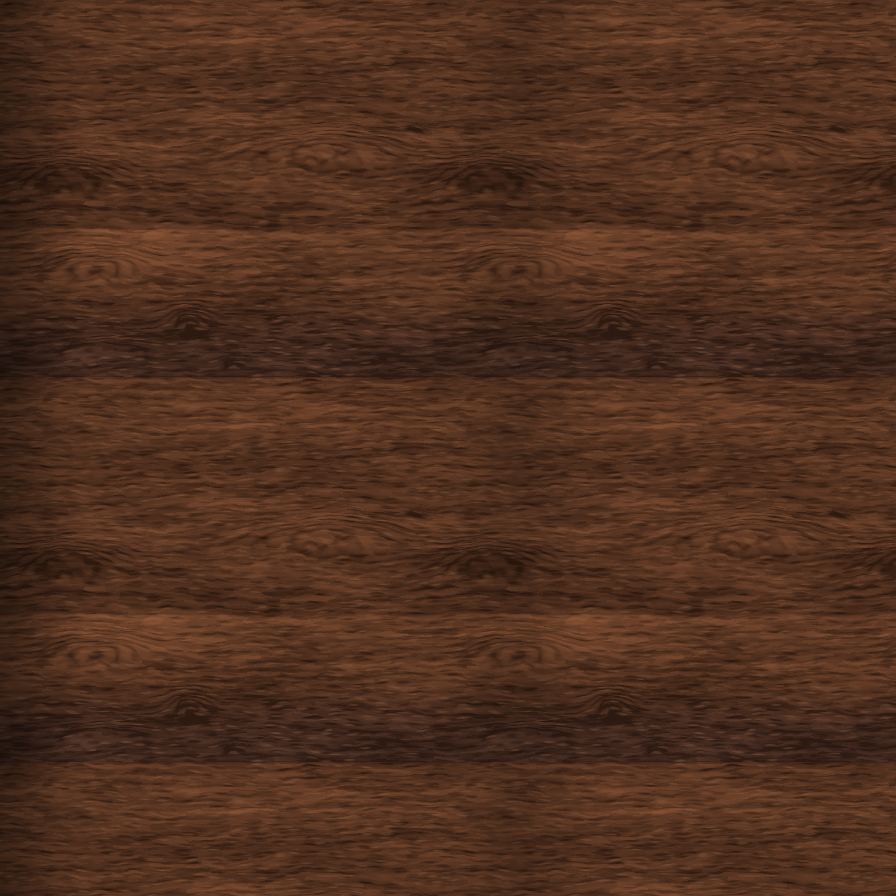
A WebGL 2 fragment shader for this texture:

```glsl
#version 300 es
precision highp float;

uniform vec2 u_resolution;
out vec4 fragColor;

const float TAU = 6.2831853;

// Knots and cathedral loops: centre, then radii, in tile units
const vec4 KNOTS[7] = vec4[7](
  vec4(0.16, 0.470, 0.12, 0.055), vec4(0.98, 0.350, 0.025, 0.012),
  vec4(0.77, 0.400, 0.17, 0.050), vec4(0.25, 0.920, 0.13, 0.030),
  vec4(0.45, 0.850, 0.05, 0.035), vec4(0.55, 0.955, 0.03, 0.016),
  vec4(0.22, 0.700, 0.12, 0.045));
const float KNOT_SHADE[7] = float[7](0.32, 0.34, 0.03, 0.06, 0.24, 0.28, 0.05);

vec2 hash2(vec2 c) {
  vec3 q = fract(c.xyx * vec3(0.1031, 0.1030, 0.0973));
  q += dot(q, q.yzx + 33.33);
  return fract((q.xx + q.yz) * q.zy);
}

// Tiling cellular noise: distance to the nearest point, and its random value
vec2 cells(vec2 p, vec2 count) {
  p *= count;
  vec2 nearest = vec2(9.0, 0.0);
  for (int j = -1; j <= 1; j++)
    for (int i = -1; i <= 1; i++) {
      vec2 cell = floor(p) + vec2(i, j);
      vec2 rnd = hash2(mod(cell, count) + count);
      float dist = length(cell + rnd - p);
      if (dist < nearest.x) nearest = vec2(dist, fract(rnd.x * 7.3 + rnd.y * 3.1));
    }
  return nearest;
}

// Layered sines that repeat across one tile
float waver(vec2 p) {
  float a = p.x * TAU;
  return sin(a + p.y * 11.0) + 0.5 * sin(3.0 * a - p.y * 23.0)
       + 0.3 * sin(7.0 * a + p.y * 47.0) + 0.15 * sin(17.0 * a - p.y * 90.0);
}

void main() {
  vec2 uv = gl_FragCoord.xy / u_resolution;
  // Tile coordinates: x to the right, y downwards from the hard seam
  vec2 tile = vec2(fract(uv.x / 0.472), fract((1.0 - uv.y) / 0.43 + 0.021));

  // Lift of the grain around the knots
  float lift = 0.0;
  float shade = 0.0;
  for (int i = 0; i < 7; i++) {
    vec2 d = tile - KNOTS[i].xy;
    d.x -= round(d.x);
    d.y += 0.004 * waver(tile * vec2(2.0, 1.0));
    d /= KNOTS[i].zw;
    float bump = exp(-dot(d, d));
    lift += KNOTS[i].w * bump;
    shade += KNOT_SHADE[i] * bump;
  }
  float bent = tile.y + 0.005 * waver(tile);
  vec2 along = vec2(tile.x, bent + 0.6 * lift);

  // Base tone of the two planks
  float lower = smoothstep(0.612, 0.624, tile.y + 0.001 * waver(tile));
  float upperTone = 0.52 + 0.06 * sin(tile.y * 19.0) - 0.05 * smoothstep(0.5, 0.6, tile.y);
  float lowerTone = mix(0.69, 0.27, smoothstep(0.64, 0.95, tile.y));
  float tone = mix(upperTone, lowerTone, lower) - shade;

  // Broad patches and streaks
  tone += 0.22 * (0.45 - cells(along, vec2(3.0, 6.0)).x);
  tone += 0.20 * (cells(along, vec2(3.0, 21.0)).x - 0.45);
  tone += 0.26 * (cells(along, vec2(5.0, 56.0)).x - 0.45);

  // Growth rings, closing into loops around the knots
  float phase = (bent + 1.8 * lift) * 44.0 + 0.25 * waver(along * vec2(1.0, 3.0));
  float ring = pow(0.5 + 0.5 * sin(phase * TAU), 3.0);
  float ringFade = 1.0 - smoothstep(0.3, 0.7, fwidth(phase));
  float nearKnot = smoothstep(0.002, 0.025, lift);
  tone -= (0.12 + 0.16 * nearKnot) * (ring - 0.3) * ringFade;

  // Fine fibres, dark pores and pale flecks
  tone += 0.22 * (cells(along, vec2(11.0, 125.0)).y - 0.5);
  tone += 0.20 * (cells(along + 0.53, vec2(36.0, 170.0)).y - 0.5);
  vec2 pore = cells(along + 0.37, vec2(17.0, 96.0));
  tone -= 0.24 * smoothstep(0.45, 0.12, pore.x) * step(0.45, pore.y);
  vec2 fleck = cells(along + 0.71, vec2(16.0, 84.0));
  float pale = smoothstep(0.32, 0.08, fleck.x) * step(0.66, fleck.y);

  // Hard seam between planks
  float seam = min(tile.y, 1.0 - tile.y);
  tone -= 0.18 * smoothstep(0.007, 0.0, seam);

  // Brown ramp, cooler in the dark end of the lower plank
  tone = clamp(tone, 0.0, 1.15);
  vec3 darkBrown = vec3(0.18, 0.10, 0.06);
  vec3 midBrown = vec3(0.335, 0.20, 0.128);
  vec3 lightBrown = vec3(0.51, 0.31, 0.195);
  vec3 color = mix(darkBrown, midBrown, min(tone * 2.0, 1.0));
  color = mix(color, lightBrown, max(tone * 2.0 - 1.0, 0.0));
  float cool = lower * smoothstep(0.78, 0.95, tile.y);
  color = mix(color, color * vec3(0.95, 1.0, 1.18), cool);
  color = mix(color, vec3(0.54, 0.36, 0.24), 0.36 * pale);

  // Worn shadow at the left edge and along one upright join
  float join = (uv.x - 0.575) / 0.05;
  color *= 1.0 - 0.13 * exp(-join * join);
  color *= mix(0.60, 1.0, smoothstep(-0.02, 0.11, uv.x));
  fragColor = vec4(color, 1.0);
}
```
